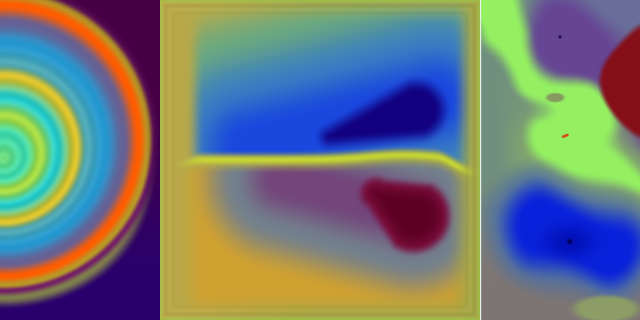
A Shadertoy shader for this background:

```glsl
// Three abstract heat-map panels: shifted rings, two flowing lobes and a molten field.

// Signed distance to a capsule whose radius goes from ra to rb.
float taper(vec2 p, vec2 a, vec2 b, float ra, float rb) {
    vec2 ab = b - a;
    float h = clamp(dot(p - a, ab) / dot(ab, ab), 0.0, 1.0);
    return length(p - a - ab * h) - mix(ra, rb, h);
}

// 1 inside a shape, fading to 0 across a soft rim.
float inside(float d, float rim) {
    return 1.0 - smoothstep(-rim, rim, d);
}

float smin(float a, float b, float k) {
    float h = max(k - abs(a - b), 0.0) / k;
    return min(a, b) - h * h * k * 0.25;
}

// Rings whose centres climb as they grow; rgb plus radius per stop.
vec3 ringPanel(vec2 p) {
    const vec4 stops[12] = vec4[12](
        vec4(.42, .85, .48, .0), vec4(.25, .85, .68, .07), vec4(.65, .85, .25, .117),
        vec4(.15, .80, .80, .169), vec4(.85, .75, .15, .229), vec4(.30, .65, .70, .262),
        vec4(.15, .60, .82, .318), vec4(.40, .38, .58, .378), vec4(1., .36, .0, .424),
        vec4(.72, .60, .15, .455), vec4(.45, .12, .40, .475), vec4(.50, .50, .30, .50));
    vec2 q = p - vec2(0.01, 0.505);
    float k = 0.13, k1 = 1.0 - k * k;
    float r = (sqrt(k * k * q.y * q.y + k1 * dot(q, q)) - k * q.y) / k1;
    vec3 c = stops[0].rgb;
    for (int i = 1; i < 12; i++)
        c = mix(c, stops[i].rgb, smoothstep(stops[i - 1].w, stops[i].w, r));
    c += 0.035 * sin(r * 170.0) * inside(r - 0.3, 0.08);
    vec3 night = mix(vec3(.16, .0, .42), vec3(.27, .0, .27), smoothstep(.1, .7, p.y));
    float rim = mix(0.525, 0.47, smoothstep(.1, .55, p.y));
    return mix(c, night, smoothstep(rim - .025, rim + .02, r));
}

// Blue lobe above a bright seam, red lobe below it.
vec3 lobePanel(vec2 p) {
    float seam = 0.5 + 0.015 * exp(-pow((p.x - 1.26) / 0.16, 2.0))
               - 0.04 * smoothstep(1.36, 1.48, p.x) - 0.02 * inside(p.x - 0.58, 0.05);
    float above = p.y - seam;
    vec3 olive = vec3(.64, .65, .28);
    vec3 c = mix(olive, vec3(.72, .66, .29), inside(p.x - 0.75, 0.25));

    // Upper lobe
    float d = taper(p, vec2(.78, .545), vec2(1.354, .69), 0.0, 0.0);
    vec3 blue = mix(vec3(.10, .28, .87), vec3(.23, .50, .75), smoothstep(.04, .20, d));
    blue = mix(blue, vec3(.42, .66, .50), smoothstep(.17, .34, d));
    blue = mix(blue, vec3(.70, .67, .30), smoothstep(.31, .47, d));
    float core = taper(p, vec2(1.03, .572), vec2(1.30, .655), .022, .085);
    blue = mix(blue, vec3(.07, .0, .50), inside(core, .03));
    float box = smoothstep(.58, .64, p.x) * inside(p.x - 1.45, .035) * inside(p.y - .97, .045);
    c = mix(c, blue, box * smoothstep(.0, .032, above));

    // Lower lobe
    d = taper(p, vec2(.885, .44), vec2(1.289, .33), 0.0, 0.0);
    vec3 warm = mix(vec3(.45, .27, .48), vec3(.45, .50, .55), smoothstep(.03, .16, d));
    warm = mix(warm, vec3(.81, .63, .19), smoothstep(.15, .30, d));
    core = taper(p, vec2(1.175, .395), vec2(1.292, .325), .045, .11);
    warm = mix(warm, vec3(.50, .06, .25), inside(core, .022));
    warm = mix(warm, vec3(.36, .0, .13), inside(core + .025, .04));
    box = smoothstep(.54, .65, p.x) * inside(p.x - 1.44, .045) * smoothstep(.0, .09, p.y);
    c = mix(c, warm, box * smoothstep(.0, .045, -above));

    // Bright seam and thin frame lines
    float span = smoothstep(.54, .64, p.x) * inside(p.x - 1.46, .04);
    c = mix(c, vec3(.78, .85, .20), .9 * span * exp(-pow(above / .012, 2.0)));
    float frame = min(min(p.x - .5, 1.5 - p.x), min(p.y, 1.0 - p.y));
    c = mix(c, vec3(.58, .78, .25), .7 * inside(frame - .005, .006));
    return c + .025 * sin(frame * 260.0) * inside(frame - .04, .03);
}

// Green stream between purple, crimson and deep blue pools.
vec3 moltenPanel(vec2 p) {
    vec2 w = p + 0.010 * vec2(sin(p.y * 19.0), sin(p.x * 23.0 + p.y * 9.0));
    vec3 c = mix(vec3(.49, .46, .45), vec3(.44, .56, .49), smoothstep(.1, .5, p.y));
    float pool = taper(w, vec2(1.755, .89), vec2(2.02, .64), .115, .12);
    c = mix(c, vec3(.41, .43, .60), smoothstep(1.62, 1.72, p.x) * smoothstep(.7, .9, p.y));
    c = mix(c, vec3(.40, .27, .58), inside(pool, .045));

    // Stream
    float green = taper(w, vec2(1.53, 1.03), vec2(1.56, .91), .095, .065);
    green = smin(green, taper(w, vec2(1.57, .90), vec2(1.67, .74), .05, .035), .05);
    green = smin(green, taper(w, vec2(1.67, .74), vec2(1.83, .67), .035, .06), .05);
    green = smin(green, taper(w, vec2(1.72, .57), vec2(1.83, .62), .08, .09), .05);
    green = smin(green, taper(w, vec2(1.80, .53), vec2(2.03, .41), .07, .025), .05);
    c = mix(c, vec3(.52, .66, .42), .8 * inside(green - .06, .05) * inside(p.y - .65, .15));
    c = mix(c, vec3(.58, .94, .38), inside(green, .026));

    // Crimson and blue pools
    float red = length((w - vec2(2.02, .745)) / vec2(.135, .17)) - 1.0;
    c = mix(c, vec3(.52, .06, .10), inside(red, .09));
    float deep = taper(w, vec2(1.69, .29), vec2(1.90, .22), .11, .10);
    c = mix(c, vec3(.30, .43, .65), inside(deep - .055, .055));
    c = mix(c, vec3(.03, .13, .86), inside(deep, .045));
    c = mix(c, vec3(.0, .04, .66), inside(length((p - vec2(1.78, .245)) / vec2(1.5, 1.0)) - .03, .06));

    // Small eyes
    float eddy = length((p - vec2(1.735, .695)) / vec2(.028, .014)) - 1.0;
    c = mix(c, vec3(.52, .60, .38), inside(eddy, .3));
    eddy = length((p - vec2(1.895, .035)) / vec2(.10, .04)) - 1.0;
    c = mix(c, vec3(.55, .62, .40), inside(eddy, .25));
    c = mix(c, vec3(.85, .25, .08), inside(taper(p, vec2(1.76, .573), vec2(1.773, .578), .004, .004), .003));
    c = mix(c, vec3(.12, .06, .35), inside(length(p - vec2(1.75, .885)) - .005, .003));
    return mix(c, vec3(.0, .0, .35), inside(length(p - vec2(1.78, .245)) - .007, .004));
}

void mainImage(out vec4 fragColor, in vec2 fragCoord) {
    vec2 p = fragCoord / iResolution.xy * vec2(2.0, 1.0);
    float aa = 1.0 / iResolution.x;
    vec3 c = mix(ringPanel(p), lobePanel(p), smoothstep(.5 - aa, .5 + aa, p.x));
    c = mix(c, moltenPanel(p), smoothstep(1.5 - aa, 1.5 + aa, p.x));
    c = mix(c, vec3(.9, .95, .9), inside(abs(p.x - 1.502) - .002, aa));
    fragColor = vec4(clamp(c, 0.0, 1.0), 1.0);
}
```
